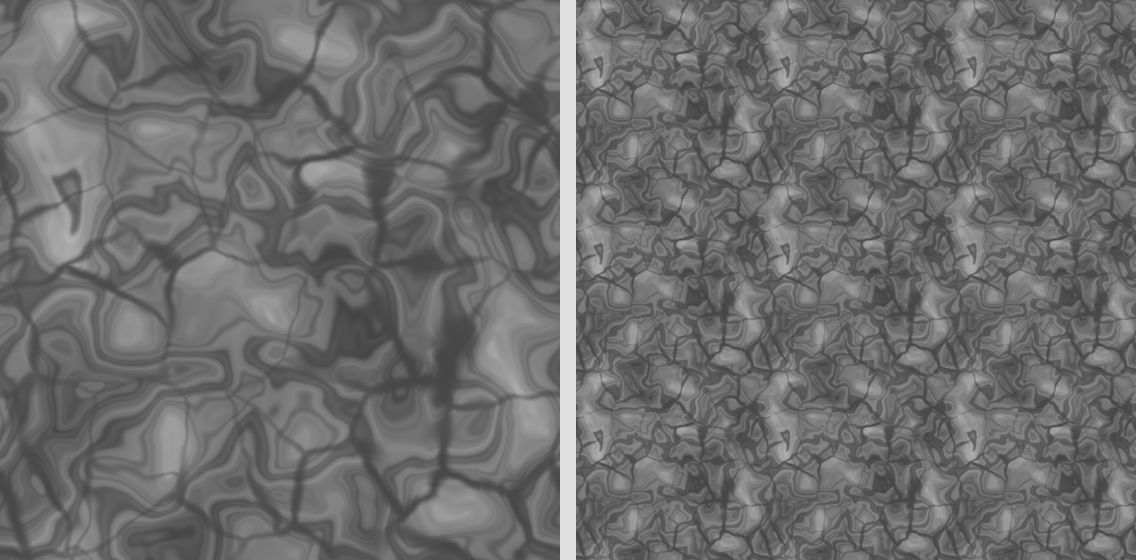
Left: one tile. Right: repeated 3 by 3.
Give the GLSL for this texture, as a three.js fragment shader.

```glsl
varying vec2 vUv;

const float TAU = 6.2831853;
const float BASE_TONE = 0.455;     // mean grey of the stone
const float VEIN_TONE = 0.275;     // grey inside the cracks
const float BAND_CONTRAST = 0.25;  // broad contour bands
const float LINE_CONTRAST = 0.19;  // fine contour lines
const float CLOUD_CONTRAST = 0.13; // large light and dark areas
const float BAND_FREQ = 11.0;
const float LINE_FREQ = 25.0;
const float SOFTNESS = 0.005;      // smallest detail kept, in canvas units
const float SWIRL_CELLS = 5.0;
const float WARP = 0.045;
const float CRACK_CELLS = 6.0;
const float CRACK_WARP = 0.035;
const float CRACK_THIN = 0.008;
const float CRACK_WIDE = 0.020;
const float PATCH_WIDTH = 0.045;
const float VEINED_SIDE = 0.78;    // where across the tile cracks are strongest

vec2 hash2(vec2 p) {
  vec3 q = fract(p.xyx * vec3(0.1031, 0.1030, 0.0973));
  q += dot(q, q.yzx + 33.33);
  return fract((q.xx + q.yz) * q.zy);
}

float cornerSlope(vec2 cell, vec2 offset, float cells, float seed) {
  float angle = TAU * hash2(mod(cell, cells) + seed).x;
  return dot(vec2(cos(angle), sin(angle)), offset);
}

// Gradient noise that wraps after a whole number of cells
float noise(vec2 uv, float cells, float seed) {
  vec2 p = uv * cells;
  vec2 i = floor(p);
  vec2 f = p - i;
  vec2 w = f * f * f * (f * (f * 6.0 - 15.0) + 10.0);
  vec2 e = vec2(1.0, 0.0);
  float low = mix(cornerSlope(i, f, cells, seed),
                  cornerSlope(i + e.xy, f - e.xy, cells, seed), w.x);
  float high = mix(cornerSlope(i + e.yx, f - e.yx, cells, seed),
                   cornerSlope(i + e.xx, f - e.xx, cells, seed), w.x);
  return mix(low, high, w.y);
}

vec2 noise2(vec2 uv, float cells, float seed) {
  return vec2(noise(uv, cells, seed), noise(uv, cells, seed + 31.0));
}

// Random smooth tone for each height, from -0.5 to 0.5
float strata(float x, float seed) {
  float i = floor(x);
  float f = x - i;
  float a = hash2(vec2(i + 100.0, seed)).x;
  float b = hash2(vec2(i + 101.0, seed)).x;
  return mix(a, b, f * f * (3.0 - 2.0 * f)) - 0.5;
}

// Height field whose contours form the swirls
float height(vec2 uv) {
  vec2 p = uv + WARP * noise2(uv, 9.0, 3.0);
  return noise(p, SWIRL_CELLS, 11.0) + 0.4 * noise(p, 11.0, 17.0)
       + 0.08 * noise(p, 24.0, 23.0);
}

// Distance to the nearest border of wrapped Voronoi cells
float crackDistance(vec2 uv) {
  vec2 p = uv * CRACK_CELLS;
  vec2 home = floor(p);
  vec2 nearest = vec2(8.0);
  for (int y = -1; y <= 1; y++) {
    for (int x = -1; x <= 1; x++) {
      vec2 cell = home + vec2(float(x), float(y));
      vec2 toSite = cell + hash2(mod(cell, CRACK_CELLS) + 57.0) - p;
      if (dot(toSite, toSite) < dot(nearest, nearest)) nearest = toSite;
    }
  }
  float border = 8.0;
  for (int y = -2; y <= 2; y++) {
    for (int x = -2; x <= 2; x++) {
      vec2 cell = home + vec2(float(x), float(y));
      vec2 toSite = cell + hash2(mod(cell, CRACK_CELLS) + 57.0) - p;
      vec2 across = toSite - nearest;
      if (dot(across, across) > 0.0001)
        border = min(border, dot(0.5 * (toSite + nearest), normalize(across)));
    }
  }
  return border / CRACK_CELLS;
}

void main() {
  // Contour bands, faded where the slope packs them too tightly
  float h = height(vUv);
  float d = 0.002;
  float slope = length(vec2(height(vUv + vec2(d, 0.0)) - h,
                            height(vUv + vec2(0.0, d)) - h)) / d;
  vec2 packing = slope * SOFTNESS * vec2(BAND_FREQ, LINE_FREQ);
  vec2 fade = 1.0 / (1.0 + packing * packing);
  float band = strata(h * BAND_FREQ, 5.0) * fade.x;
  float line = strata(h * LINE_FREQ, 9.0) * fade.y;
  float cloud = noise(vUv + WARP * h, 4.0, 41.0);
  float tone = BASE_TONE + BAND_CONTRAST * band + LINE_CONTRAST * line
             + CLOUD_CONTRAST * (cloud + max(cloud, 0.0) * band);

  // Cracks, thin or wide, spreading into dark patches
  vec2 bent = vUv + CRACK_WARP * noise2(vUv, 8.0, 67.0)
            + 0.4 * CRACK_WARP * noise2(vUv, 21.0, 71.0);
  float side = 0.25 * cos(TAU * (vUv.x - VEINED_SIDE));
  float strength = smoothstep(-0.3, 0.45, noise(vUv, 5.0, 79.0) + side);
  float spread = smoothstep(0.25, 0.6, noise(vUv, 7.0, 83.0) + side);
  float width = mix(CRACK_THIN, CRACK_WIDE, strength) + PATCH_WIDTH * spread;
  float reach = crackDistance(bent) + 0.5 * width * max(band + line, 0.0);
  float vein = 1.0 - smoothstep(0.1 * width, width, reach);
  tone = mix(tone, VEIN_TONE, vein * mix(0.35, 0.95, strength));

  gl_FragColor = vec4(vec3(tone), 1.0);
}
```
